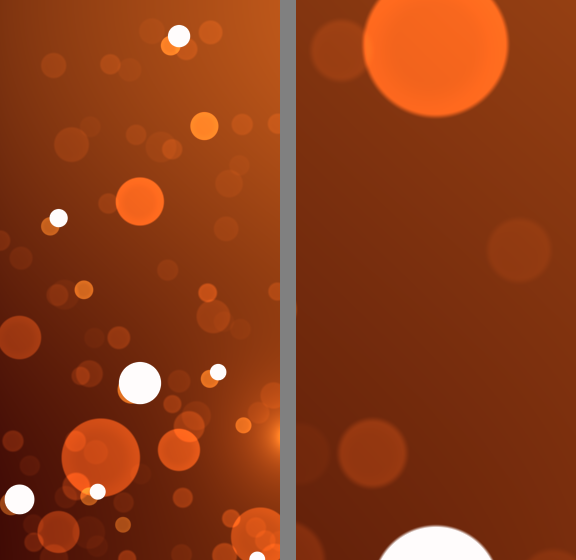
Left, the full canvas; right, a detail of the centre.
This background is drawn by a WebGL 2 fragment shader. Its source:

```glsl
#version 300 es
precision highp float;
// Warm amber gradient with a side glow and scattered translucent bokeh discs.

uniform vec2 u_resolution;
out vec4 outColor;

#define FAINT_COUNT 46
#define MEDIUM_COUNT 13
#define LARGE_COUNT 6
#define AMBER_COUNT 4
#define COMPANION_COUNT 6
#define WHITE_COUNT 7
#define LOW_BIAS 1.5
#define SIZE_FALLOFF 3.5
#define RIM_DIP 0.12
#define GLOW_CENTER vec2(1.03, 0.44)

const vec3 ORANGE = vec3(0.60, 0.25, 0.07);
const vec3 AMBER = vec3(0.60, 0.38, 0.11);
const vec3 WHITE = vec3(1.0, 0.99, 0.99);

float hash(vec2 v) {
    return fract(sin(dot(v, vec2(127.1, 311.7))) * 43758.55);
}

// Diagonal gradient, darkest at the lower left, plus a glow on the right.
vec3 background(vec2 uv, vec2 p) {
    vec3 left = mix(vec3(0.25, 0.04, 0.02), vec3(0.49, 0.20, 0.06), smoothstep(0.0, 1.0, uv.y));
    vec3 right = mix(vec3(0.44, 0.16, 0.04), vec3(0.74, 0.34, 0.10), smoothstep(0.1, 1.0, uv.y));
    vec3 color = mix(left, right, pow(uv.x, 0.85));
    float d = distance(p, GLOW_CENTER);
    return color + vec3(0.48, 0.23, 0.07) * exp(-6.0 * d) + vec3(0.5, 0.45, 0.15) * exp(-30.0 * d);
}

// Soft-edged disc whose fill is a little stronger near the rim.
float disc(vec2 p, vec2 center, float radius, float blur) {
    float d = distance(p, center);
    float edge = max(blur, 1.5 / u_resolution.y);
    float rim = 1.0 - RIM_DIP * (1.0 - smoothstep(0.5, 1.0, d / radius));
    return rim * (1.0 - smoothstep(radius - edge, radius + edge, d));
}

// Coverage of one layer: a low-discrepancy scatter, crowded towards the bottom.
// Radii shrink from sizes.y to sizes.x; opacity varies between its two bounds.
float scatter(vec2 p, int count, vec2 seed, float jitter, float top,
              vec2 sizes, vec2 opacity, float blur) {
    float total = 0.0;
    for (int i = 0; i < count; i++) {
        float n = float(i);
        vec2 noise = vec2(hash(seed + n), hash(seed + n + 17.3));
        vec2 spot = fract(seed + n * vec2(0.5698, 0.7549) + jitter * noise);
        vec2 center = vec2(spot.x, top * pow(spot.y, LOW_BIAS));
        float rank = 1.0 - n / float(count - 1);
        float radius = mix(sizes.x, sizes.y, pow(rank, SIZE_FALLOFF));
        float strength = mix(opacity.x, opacity.y, hash(noise + n));
        total += strength * disc(p, center, radius, blur);
    }
    return total;
}

void main() {
    vec2 uv = gl_FragCoord.xy / u_resolution;
    vec2 p = 2.0 * gl_FragCoord.xy / u_resolution.y;
    vec3 color = background(uv, p);

    // Translucent discs add light, so overlaps turn brighter and yellower.
    color += ORANGE * scatter(p, FAINT_COUNT, vec2(0.17, 0.62), 0.3, 1.9,
                              vec2(0.036, 0.062), vec2(0.05, 0.22), 0.005);
    color += ORANGE * scatter(p, MEDIUM_COUNT, vec2(0.65, 0.40), 0.2, 1.4,
                              vec2(0.032, 0.055), vec2(0.20, 0.50), 0.005);
    color += ORANGE * scatter(p, LARGE_COUNT, vec2(0.36, 0.39), 0.0, 1.5,
                              vec2(0.075, 0.14), vec2(0.42, 0.80), 0.004);
    color += AMBER * scatter(p, AMBER_COUNT, vec2(0.73, 0.905), 0.0, 1.8,
                             vec2(0.028, 0.050), vec2(0.50, 0.75), 0.003);

    // Amber companions peek out from behind opaque white discs.
    vec2 whiteSeed = vec2(0.50, 0.48);
    color += AMBER * scatter(p, COMPANION_COUNT, whiteSeed - vec2(0.03, 0.012), 0.0, 1.9,
                             vec2(0.032, 0.050), vec2(0.60, 0.90), 0.003);
    float white = scatter(p, WHITE_COUNT, whiteSeed, 0.0, 1.9,
                          vec2(0.028, 0.075), vec2(1.2), 0.003);
    color = mix(min(color, 1.0), WHITE, min(white, 1.0));

    outColor = vec4(color, 1.0);
}
```
